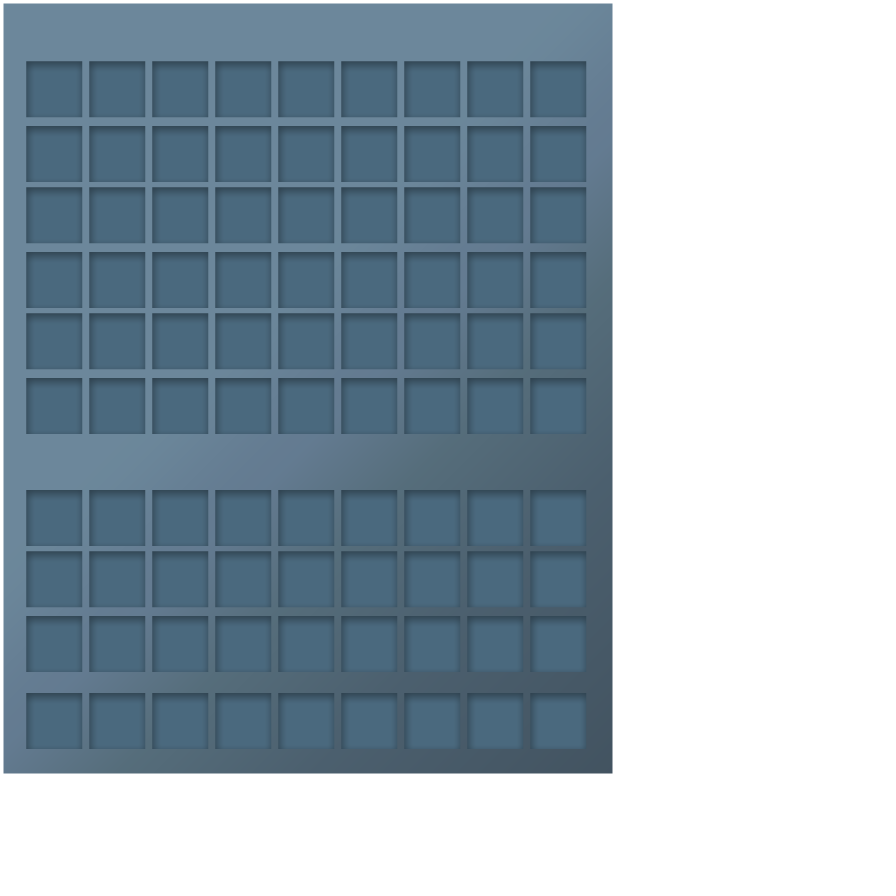
Write a WebGL 2 fragment shader that draws this pattern.

```glsl
#version 300 es
precision highp float;
// A slate-blue panel on white, pierced by a 9 by 10 grid of recessed squares.
// The frame carries a diagonal metallic gradient; each square is shaded by an
// inset shadow, built as the complement of a blurred, shifted box.

uniform vec2 u_resolution;
out vec4 outColor;

// Lengths are in units of 1/768 of the canvas, measured from the top left.
const float UNITS = 768.0;
const vec2 PANEL_MIN = vec2(3.0, 3.0);
const vec2 PANEL_MAX = vec2(525.0, 663.0);

const int ROWS = 10;
const float COLUMNS = 9.0;
const float PITCH = 54.0;
const float CELL_SIZE = 48.0;
const vec2 FIRST_CELL = vec2(22.5, 52.5);
const float ROW_STAGGER = 1.5;    // alternating gap between rows
const float LOWER_START = 6.0;    // first row below the wide band
const float BAND_EXTRA = 42.0;    // extra height of the wide band
const float LAST_ROW_EXTRA = 13.5;

const vec2 SHADOW_OFFSET = vec2(1.0, 3.0);
const float SHADOW_BLUR = 7.5;
const float SHADOW_STRENGTH = 0.40;

const vec3 PAPER = vec3(1.0);
const vec3 CELL_BLUE = vec3(0.292, 0.412, 0.494);
const vec3 FRAME_LIGHT = vec3(0.422, 0.530, 0.606);
const vec3 FRAME_BLUE = vec3(0.390, 0.482, 0.568);
const vec3 FRAME_GREY = vec3(0.335, 0.428, 0.482);
const vec3 FRAME_DARK = vec3(0.296, 0.374, 0.432);
const vec3 FRAME_DEEP = vec3(0.260, 0.326, 0.378);

// Antialiased coverage of an axis-aligned box.
float boxCoverage(vec2 p, vec2 lo, vec2 hi, float pixel) {
    vec2 inside = min(p - lo, hi - p);
    vec2 cover = clamp(inside / pixel + 0.5, 0.0, 1.0);
    return cover.x * cover.y;
}

// Soft box used as the lit part of a recessed cell.
float blurredBox(vec2 p, float size) {
    vec2 lit = smoothstep(-SHADOW_BLUR, SHADOW_BLUR, p)
             * smoothstep(-SHADOW_BLUR, SHADOW_BLUR, size - p);
    return lit.x * lit.y;
}

// Top edge of a row, with the stagger and the two wider gaps.
float rowTop(float row) {
    float lower = step(LOWER_START, row);
    float last = step(float(ROWS) - 1.0, row);
    return FIRST_CELL.y + PITCH * row + ROW_STAGGER * mod(row + lower, 2.0)
         + BAND_EXTRA * lower + LAST_ROW_EXTRA * last;
}

// Diagonal gradient across the frame.
vec3 frameColor(vec2 p) {
    vec2 size = PANEL_MAX - PANEL_MIN;
    vec2 q = p - PANEL_MIN;
    float t = (q.x + q.y) / (size.x + size.y);
    vec3 color = mix(FRAME_LIGHT, FRAME_BLUE, smoothstep(0.40, 0.54, t));
    color = mix(color, FRAME_GREY, clamp((t - 0.54) / 0.10, 0.0, 1.0));
    color = mix(color, FRAME_DARK, clamp((t - 0.64) / 0.14, 0.0, 1.0));
    return mix(color, FRAME_DEEP, clamp((t - 0.78) / 0.22, 0.0, 1.0));
}

void main() {
    float pixel = UNITS / min(u_resolution.x, u_resolution.y);
    vec2 p = gl_FragCoord.xy / u_resolution * UNITS;
    p.y = UNITS - p.y;

    vec3 color = mix(PAPER, frameColor(p), boxCoverage(p, PANEL_MIN, PANEL_MAX, pixel));

    // Nearest column, centred on the cell so its edges stay smooth.
    float gap = PITCH - CELL_SIZE;
    float column = floor((p.x - FIRST_CELL.x + 0.5 * gap) / PITCH);
    column = clamp(column, 0.0, COLUMNS - 1.0);
    float cellLeft = FIRST_CELL.x + column * PITCH;

    // Recessed cells, row by row.
    for (int i = 0; i < ROWS; i++) {
        vec2 local = p - vec2(cellLeft, rowTop(float(i)));
        float cover = boxCoverage(local, vec2(0.0), vec2(CELL_SIZE), pixel);
        float shadow = 1.0 - blurredBox(local - SHADOW_OFFSET, CELL_SIZE);
        color = mix(color, CELL_BLUE * (1.0 - SHADOW_STRENGTH * shadow), cover);
    }

    outColor = vec4(color, 1.0);
}
```
